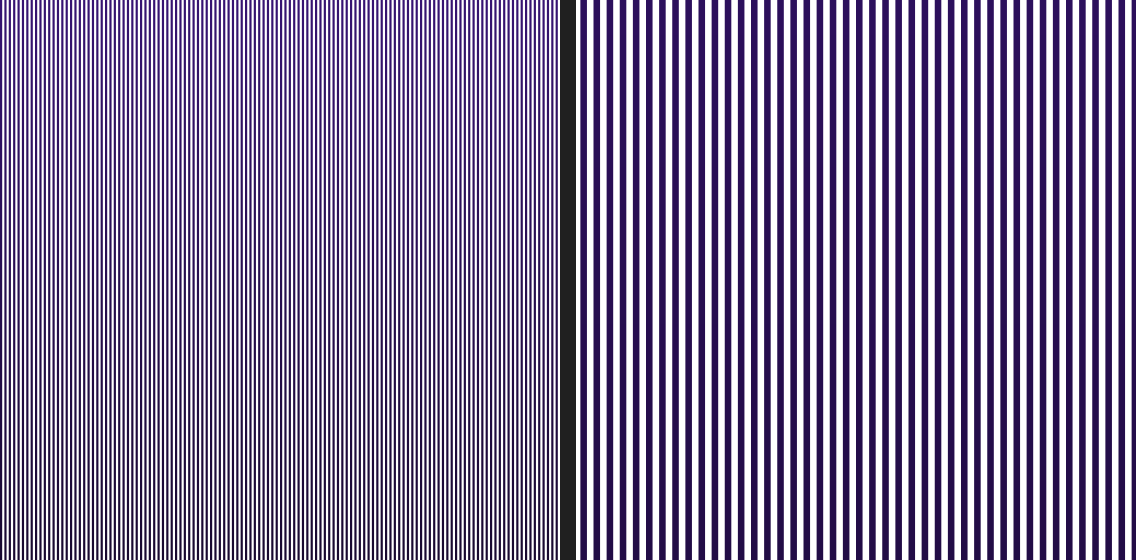
Left: the whole. Right: its middle third, enlarged.
Give the GLSL for this pattern, as a Shadertoy shader.

```glsl
// Fine vertical pinstripes, violet fading to dark indigo, on white.

#define STRIPE_COUNT 128.0
#define STRIPE_DUTY 0.5
#define TOP_COLOR vec3(0.212, 0.075, 0.447)
#define BOTTOM_COLOR vec3(0.095, 0.033, 0.187)
#define PAPER_COLOR vec3(1.0)

// Running total of inked width from 0 to x, with x in stripe periods
float inkIntegral(float x) {
    return floor(x) * STRIPE_DUTY + min(fract(x), STRIPE_DUTY);
}

// Exact share of ink within a box of the given width centred on x
float stripeCoverage(float x, float width) {
    return (inkIntegral(x + 0.5 * width) - inkIntegral(x - 0.5 * width)) / width;
}

void mainImage(out vec4 fragColor, in vec2 fragCoord) {
    vec2 uv = fragCoord / iResolution.xy;

    // Stripes, box filtered over one pixel
    float pixelWidth = STRIPE_COUNT / iResolution.x;
    float ink = clamp(stripeCoverage(uv.x * STRIPE_COUNT, pixelWidth), 0.0, 1.0);

    // Vertical ink gradient shared by all stripes
    vec3 inkColor = mix(BOTTOM_COLOR, TOP_COLOR, uv.y);

    fragColor = vec4(mix(PAPER_COLOR, inkColor, ink), 1.0);
}
```
